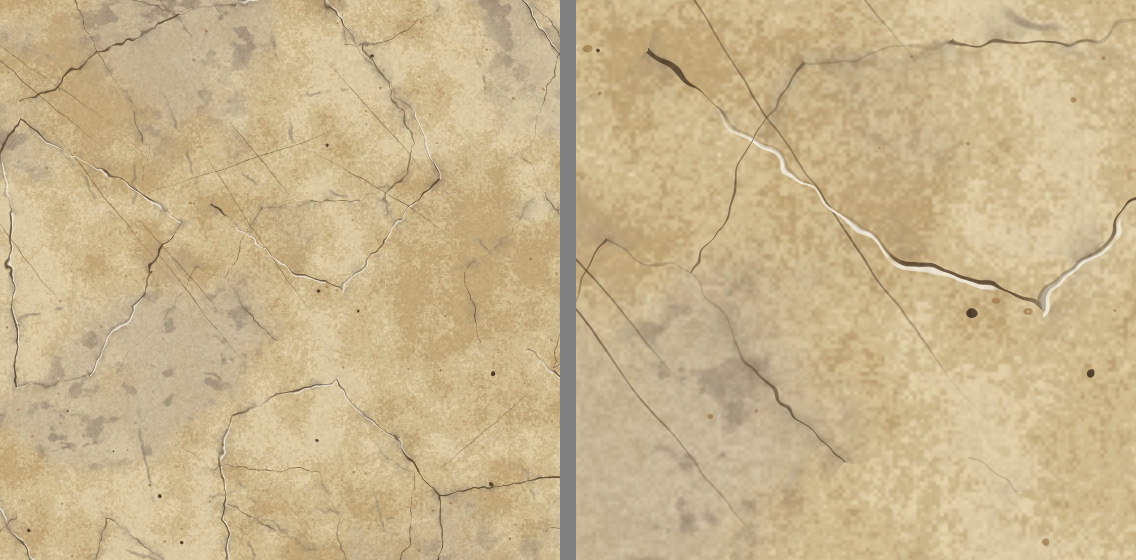
Left: the whole. Right: its middle third, enlarged.
This texture is drawn by a Shadertoy shader. Its source:

```glsl
#define SAND vec3(0.812, 0.730, 0.558)
#define OCHRE vec3(0.762, 0.655, 0.475)
#define CREAM vec3(0.855, 0.787, 0.635)
#define VEIL vec3(0.765, 0.700, 0.590)
#define SMUDGE vec3(0.560, 0.500, 0.420)
#define CRACK vec3(0.330, 0.255, 0.170)
#define RIM vec3(0.940, 0.910, 0.850)
#define CELLS 3.1
#define CRACK_WIDTH 0.0017
#define HAIRLINES 12
#define SCARS 30
#define SEED 4.0

float hash(vec2 p) {
    vec3 q = fract(p.xyx * 0.1031 + 0.017 * SEED);
    q += dot(q, q.yzx + 33.33);
    return fract((q.x + q.y) * q.z);
}

vec2 hash2(vec2 p) {
    return vec2(hash(p), hash(p + 71.7));
}

float noise(vec2 p) {
    vec2 i = floor(p), f = fract(p);
    f = f * f * (3.0 - 2.0 * f);
    return mix(mix(hash(i), hash(i + vec2(1, 0)), f.x),
               mix(hash(i + vec2(0, 1)), hash(i + vec2(1, 1)), f.x), f.y);
}

float fbm(vec2 p) {
    float sum = 0.0, amp = 0.516;
    for (int i = 0; i < 5; i++) {
        sum += amp * noise(p);
        p = mat2(1.6, 1.2, -1.2, 1.6) * p + 13.7;
        amp *= 0.5;
    }
    return sum;
}

float stroke(float d, float halfWidth) {
    float soft = 0.7 / iResolution.y;
    return 1.0 - smoothstep(halfWidth - soft, halfWidth + soft, abs(d));
}

// Distance to a segment in x, position along it in y
vec2 segment(vec2 p, vec2 centre, float angle, float halfLength) {
    vec2 dir = vec2(cos(angle), sin(angle));
    vec2 q = p - centre;
    float along = clamp(dot(q, dir), -halfLength, halfLength);
    return vec2(length(q - dir * along), along / halfLength);
}

// Cell borders: x dark fissure, y pale rim on the lower right, z grey halo
vec3 cracks(vec2 p, float cells, float keep, float width) {
    vec2 cell = floor(p * cells), f = fract(p * cells);
    vec2 home = vec2(0), nearest = vec2(9);
    for (int k = 0; k < 9; k++) {
        vec2 o = vec2(k % 3 - 1, k / 3 - 1);
        vec2 r = o + hash2(cell + o) - f;
        if (dot(r, r) < dot(nearest, nearest)) { nearest = r; home = o; }
    }
    vec3 result = vec3(0);
    for (int k = 0; k < 25; k++) {
        vec2 o = home + vec2(k % 5 - 2, k / 5 - 2);
        vec2 r = o + hash2(cell + o) - f, toward = r - nearest;
        if (dot(toward, toward) < 1e-5) continue;
        float d = dot(0.5 * (r + nearest), normalize(toward)) / cells;
        float id = hash(2.0 * cell + o + home + 7.0);
        if (id > keep || d > 0.06) continue;
        float side = toward.x < toward.y ? 1.0 : -1.0;
        float w = width * (0.2 + 1.2 * noise(p * 55.0 + id * 50.0));
        float depth = mix(0.25, 1.0, smoothstep(0.3, 0.6, noise(p * 13.0 + id * 17.0)));
        float lit = smoothstep(0.42, 0.6, noise(p * 6.0 + id * 90.0))
                  * smoothstep(0.15, 0.45, noise(p * 70.0));
        result = max(result, vec3(stroke(d, w) * depth,
            stroke(d * side - width * 1.2, w * 1.2) * lit, exp(-d / 0.008)));
    }
    return result;
}

// Scattered pits, one at most in each grid square
float pits(vec2 p, float grid, float share, float size) {
    vec2 cell = floor(p * grid);
    vec2 centre = 0.2 + 0.6 * hash2(cell + 19.0);
    float radius = size * (0.3 + 0.7 * hash(cell + 43.0));
    float d = length(fract(p * grid) - centre) / grid + 0.004 * (noise(p * 160.0) - 0.5);
    return stroke(d, radius) * step(hash(cell + 87.0), share);
}

void mainImage(out vec4 fragColor, in vec2 fragCoord) {
    vec2 p = fragCoord / iResolution.y;
    vec2 wobble = vec2(fbm(p * 4.0 + 3.0), fbm(p * 4.0 + 31.0)) - 0.5;
    vec2 jitter = vec2(noise(p * 40.0), noise(p * 40.0 + 57.0)) - 0.5;
    vec2 jag = vec2(noise(p * 110.0 + 9.0), noise(p * 110.0 + 83.0)) - 0.5;
    vec2 bent = p + 0.11 * wobble + 0.009 * jitter + 0.0045 * jag;

    // Mottled stone with fine grain
    float grain = noise(p * 210.0) + 1.2 * noise(p * 430.0 + 5.0) - 1.1;
    float tone = 0.51 + 0.8 * (fbm(p * 3.5 + 11.0) - 0.5) + 0.65 * (fbm(p * 19.0) - 0.5) + 0.12 * grain;
    vec3 color = mix(OCHRE, SAND, smoothstep(0.32, 0.49, tone));
    color = mix(color, CREAM, smoothstep(0.51, 0.66, tone));

    // Grey veils and broken smudges
    float cloud = fbm(bent * 3.2 + 47.0);
    float veil = smoothstep(0.48, 0.64, cloud);
    color = mix(color, VEIL, 0.8 * veil);
    float blot = smoothstep(0.56, 0.66, fbm(p * vec2(30.0, 36.0) + 8.0));
    color = mix(color, SMUDGE, 0.6 * blot * smoothstep(0.48, 0.66, cloud));

    // Broken grey scars
    for (int i = 0; i < SCARS; i++) {
        vec2 key = vec2(i, 5.0);
        vec2 s = segment(p + 0.04 * wobble + 0.008 * jitter + 0.006 * jag, hash2(key),
                         mix(-1.8, 0.3, hash(key + 23.0)), mix(0.015, 0.11, hash(key + 41.0)));
        float broken = smoothstep(0.4, 0.6, fbm(p * 50.0 + key));
        float fade = 1.0 - s.y * s.y;
        color = mix(color, SMUDGE, 0.65 * broken * fade * (1.0 - smoothstep(0.0008, 0.0045, s.x)));
    }

    // Long straight hairlines
    for (int i = 0; i < HAIRLINES; i++) {
        vec2 key = vec2(i, 63.0);
        float angle = hash(key + 9.0) < 0.7 ? -0.85 : 0.6;
        vec2 s = segment(p + 0.02 * wobble + 0.003 * jitter + 0.001 * jag, hash2(key),
                         angle + 0.6 * (hash(key + 15.0) - 0.5), mix(0.08, 0.24, hash(key + 29.0)));
        float fade = (1.0 - s.y * s.y) * (0.4 + 0.6 * noise(p * 25.0 + key));
        color = mix(color, CRACK, 0.8 * fade * stroke(s.x, 0.0006));
    }

    // Fine and main fissures
    vec3 fine = cracks(bent + 5.3, CELLS * 1.7, 0.3, CRACK_WIDTH * 0.5);
    vec3 main = cracks(bent, CELLS, 0.74, CRACK_WIDTH);
    float stain = max(main.z, 0.7 * fine.z) * smoothstep(0.5, 0.62, fbm(p * 32.0 + 77.0));
    color = mix(color, SMUDGE, 0.6 * stain);
    color = mix(color, RIM, 0.9 * main.y);
    color = mix(color, CRACK, max(0.85 * main.x, 0.65 * fine.x));

    // Pits and rusty specks
    color = mix(color, CRACK * 0.8, 0.9 * pits(p, 13.0, 0.07, 0.0042));
    color = mix(color, vec3(0.58, 0.42, 0.23), 0.6 * pits(p + 3.0, 42.0, 0.06, 0.0019));

    fragColor = vec4(color + 0.042 * grain, 1.0);
}
```
